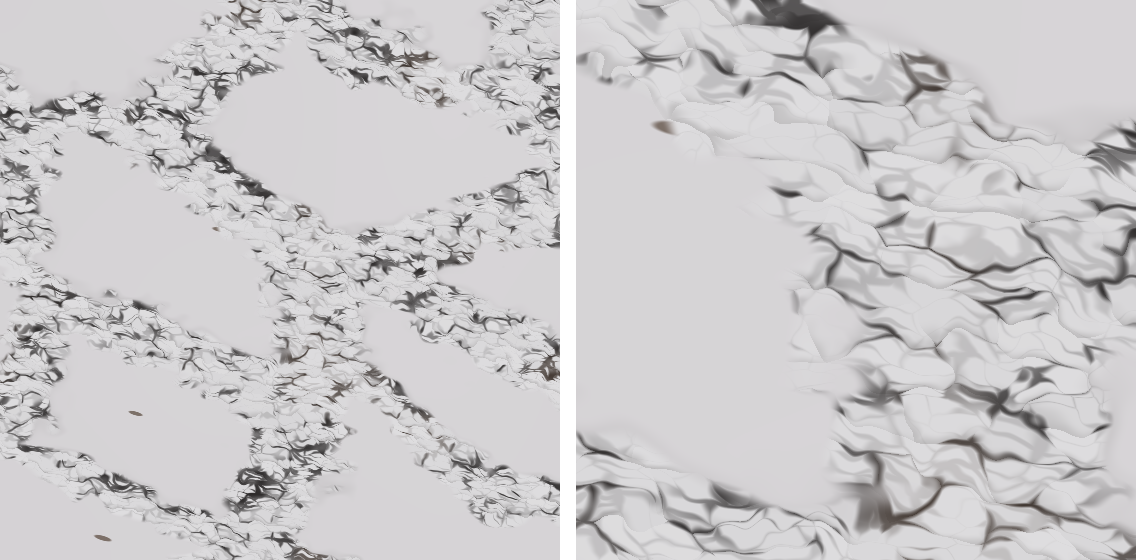
Left, the full canvas; right, a detail of the centre.
Write a three.js fragment shader that draws this texture.

```glsl
// Draws smooth pale plates separated by ragged bands of fine, dark-cracked flakes.
varying vec2 vUv;

const vec3 PLATE = vec3(0.84, 0.83, 0.84);
const vec3 FLAKE = vec3(0.872, 0.868, 0.875);
const vec3 SHADE = vec3(0.58, 0.57, 0.57);
const vec3 CRACK = vec3(0.17, 0.16, 0.16);
const vec3 RUST = vec3(0.30, 0.24, 0.20);

float hash(vec2 p) {
  return fract(sin(dot(p, vec2(127.1, 311.7))) * 43758.5453);
}

vec2 hash2(vec2 p) {
  return vec2(hash(p), hash(p + 57.3));
}

float noise(vec2 p) {
  vec2 cell = floor(p);
  vec2 f = fract(p);
  f = f * f * (3.0 - 2.0 * f);
  return mix(mix(hash(cell), hash(cell + vec2(1.0, 0.0)), f.x),
             mix(hash(cell + vec2(0.0, 1.0)), hash(cell + 1.0), f.x), f.y);
}

vec2 warp(vec2 p, float scale) {
  return vec2(noise(p * scale), noise(p * scale + 31.7)) - 0.5;
}

// Turns p so that its x axis runs down to the right.
vec2 tilt(vec2 p, float angle) {
  float c = cos(angle);
  float s = sin(angle);
  return vec2(c * p.x - s * p.y, s * p.x + c * p.y);
}

// Returns distance to the cell border, offset to the cell centre, and a cell id.
vec4 voronoi(vec2 p, float jitter) {
  vec2 base = floor(p);
  vec2 f = fract(p);
  vec2 nearest = vec2(0.0);
  vec2 home = vec2(0.0);
  float best = 9.0;
  for (int j = -1; j <= 1; j++) {
    for (int i = -1; i <= 1; i++) {
      vec2 g = vec2(float(i), float(j));
      vec2 r = g + 0.5 + jitter * (hash2(base + g) - 0.5) - f;
      float d = dot(r, r);
      if (d < best) { best = d; nearest = r; home = g; }
    }
  }
  float border = 9.0;
  for (int j = -2; j <= 2; j++) {
    for (int i = -2; i <= 2; i++) {
      vec2 g = home + vec2(float(i), float(j));
      vec2 r = g + 0.5 + jitter * (hash2(base + g) - 0.5) - f;
      vec2 gap = r - nearest;
      if (dot(gap, gap) > 0.0001) {
        border = min(border, dot(0.5 * (nearest + r), normalize(gap)));
      }
    }
  }
  return vec4(border, nearest, hash(base + home + 9.1));
}

// Darkness of a crack; a negative width lets it fade out.
float crackLine(float border, float width, float blur) {
  return 1.0 - smoothstep(width, width + blur, border);
}

// A lone thin chip lying on a plate.
float chip(vec2 p, vec2 centre, float angle, vec2 size) {
  float d = length(tilt(p - centre, angle) / size);
  return 1.0 - smoothstep(0.75, 1.15, d);
}

void main() {
  // Large plates, stretched down to the right
  vec2 bent = vUv + 0.08 * warp(vUv, 5.0) + 0.02 * warp(vUv, 19.0);
  vec4 plate = voronoi(tilt(bent, 0.5) * vec2(1.6, 3.1) + vec2(3.3, 5.6), 0.75);
  float halfWidth = mix(0.09, 0.16, noise(vUv * 6.0 + 4.0));
  float ragged = 0.11 * (noise(vUv * vec2(30.0, 48.0)) - 0.5);
  float outside = plate.x - halfWidth + ragged;
  float band = 1.0 - smoothstep(-0.025, 0.015, outside);
  float underside = smoothstep(-0.05, 0.2, plate.z) * smoothstep(0.01, 0.07, plate.x);

  // Flat flakes; cracks along their sides are fainter than those above and below
  vec2 flakePos = tilt(vUv + 0.018 * warp(vUv, 38.0) + 0.006 * warp(vUv, 95.0), 0.25) * vec2(22.0, 45.0);
  vec4 flake = voronoi(flakePos, 0.95);
  float side = abs(flake.y) / (length(flake.yz) + 0.001);
  float vary = smoothstep(0.2, 0.8, noise(vUv * vec2(48.0, 70.0) + 8.0));
  float clump = smoothstep(0.55, 0.95, noise(vUv * vec2(18.0, 30.0) + 2.0) + 0.28 * underside);
  float width = mix(-0.15, 0.03, vary) + 0.11 * clump - 0.045 * side;
  float strength = mix(0.5, 1.0, noise(vUv * vec2(60.0, 85.0) + 40.0));
  float crack = crackLine(flake.x, width, 0.13) * strength;

  // Finer splinters inside the dark clumps
  vec4 splinter = voronoi(flakePos * vec2(1.6, 2.0) + 17.0, 0.95);
  float fine = crackLine(splinter.x, mix(-0.14, 0.08, vary), 0.2);
  crack = max(crack, fine * (0.15 + 0.6 * clump));

  // Pale flake faces with a soft shade along the lower rim
  float rim = smoothstep(0.1, 0.6, flake.z) * (1.0 - smoothstep(0.0, 0.28, flake.x));
  vec3 face = FLAKE - 0.03 * flake.w;
  face = mix(face, SHADE, 0.38 * rim);
  vec3 ink = mix(CRACK, RUST, 0.6 * smoothstep(0.55, 0.85, noise(vUv * 9.0 + 21.0)));

  // Smooth plate surface with a faint shadow below each band
  vec3 color = PLATE + 0.012 * (noise(vUv * 2.5) - 0.5);
  float shadow = underside * (1.0 - smoothstep(0.0, 0.05, outside));
  color = mix(color, SHADE, 0.25 * shadow * noise(vUv * 24.0));
  color = mix(color, mix(face, ink, crack), band);

  // A few stray chips
  for (int i = 0; i < 4; i++) {
    vec2 seed = vec2(float(i), 3.7);
    vec2 size = vec2(0.019, 0.005) * mix(0.6, 1.0, hash(seed + 5.0));
    float mark = chip(vUv, hash2(seed), 0.5 * hash(seed + 8.0), size);
    color = mix(color, RUST + 0.1, 0.8 * mark * (1.0 - band));
  }
  gl_FragColor = vec4(color, 1.0);
}
```
